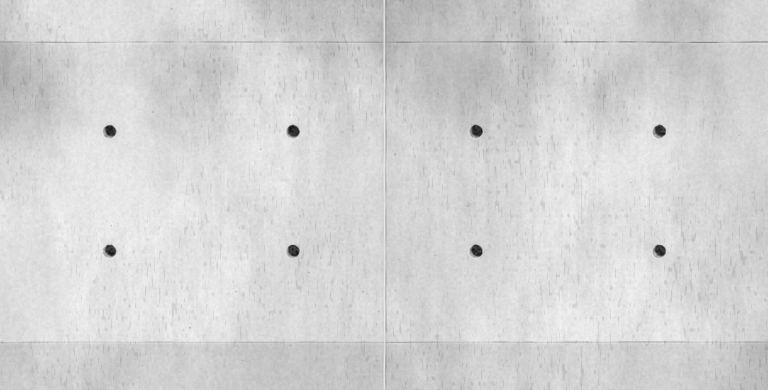
Reproduce this texture procedurally as a Shadertoy shader.

```glsl
// Cast concrete wall: two panels split by a fine vertical joint, crossed by
// two thin horizontal joints, with a 4 x 2 grid of round tie holes.
// Layered value noise adds stains, streaks, scratches, pits and grain.

const vec2 HOLE_ORIGIN = vec2(0.281, 0.3555);
const vec2 HOLE_PITCH = vec2(0.4698, 0.307);
const vec2 HOLE_COUNT = vec2(4.0, 2.0);
const float HOLE_RADIUS = 0.0168;
const float JOINT_X = 0.986;
const float JOINT_LOW = 0.123;
const float JOINT_HIGH = 0.892;

float hash(vec2 p) {
    vec3 q = fract(p.xyx * 0.1031);
    q += dot(q, q.yzx + 33.33);
    return fract((q.x + q.y) * q.z);
}

float noise(vec2 p) {
    vec2 i = floor(p), f = fract(p);
    f = f * f * (3.0 - 2.0 * f);
    float low = mix(hash(i), hash(i + vec2(1, 0)), f.x);
    float high = mix(hash(i + vec2(0, 1)), hash(i + vec2(1, 1)), f.x);
    return mix(low, high, f.y);
}

float fbm(vec2 p) {
    float sum = 0.0, amp = 0.5;
    for (int i = 0; i < 5; i++) {
        sum += amp * noise(p);
        p = mat2(1.6, 1.2, -1.2, 1.6) * p + 17.3;
        amp *= 0.5;
    }
    return sum;
}

// Soft-edged line of given half width around distance zero
float line(float d, float halfWidth, float px) {
    return 1.0 - smoothstep(halfWidth - 0.5 * px, halfWidth + px, abs(d));
}

// Broad shading: dim outer bands, stained panel tops, shadow beside the joint
float panelTone(vec2 p) {
    float side = p.x - JOINT_X;
    float stain = smoothstep(0.36, 0.68, fbm(p * vec2(4.0, 2.6) + 5.0));
    float upper = smoothstep(0.56, 0.84, p.y);
    float topBand = step(JOINT_HIGH, p.y);
    float lowBand = step(p.y, JOINT_LOW);
    float tone = 0.903 - 0.05 * stain;
    tone -= upper * (0.04 + 0.075 * stain) - 0.012 * topBand;
    tone -= lowBand * (0.045 + 0.06 * fbm(p * vec2(5.0, 9.0)));
    float falloff = side > 0.0 ? exp(-side * 5.0) : 0.6 * exp(side * 13.0);
    tone -= falloff * (0.045 + 0.05 * upper) * (1.0 - 0.5 * lowBand);
    tone -= 0.07 * smoothstep(0.25, 0.0, p.x) * smoothstep(0.45, 0.78, p.y) * (1.0 - topBand);
    return tone - 0.05 * smoothstep(1.6, 1.97, p.x);
}

// Fine surface wear, returned as a brightness offset
float surfaceWear(vec2 p) {
    float area = smoothstep(0.36, 0.64, fbm(p * 3.5 + 31.0));
    float streak = noise(p * vec2(60.0, 5.0)) + noise(p * vec2(190.0, 25.0)) - 1.0;
    float mottle = fbm(p * vec2(26.0, 13.0) + 9.0) - 0.48;
    float scratches = smoothstep(0.72, 0.95, noise(p * vec2(230.0, 65.0) + 21.0));
    float grain = noise(p * 250.0) + noise(p * 150.0 + 50.0) - 1.0;
    return streak * (0.012 + 0.016 * area) + mottle * (0.035 + 0.04 * area)
        - scratches * (0.015 + 0.06 * area) + grain * 0.033;
}

// Sparse dark pits, one candidate per cell
float pits(vec2 p, float cells, float px) {
    vec2 id = floor(p * cells);
    vec2 center = 0.25 + 0.5 * vec2(hash(id + 3.0), hash(id + 71.0));
    float d = length(fract(p * cells) - center) / cells;
    float radius = mix(0.0006, 0.0016, hash(id + 19.0));
    return step(0.95, hash(id + 43.0)) * line(d, radius, px);
}

float drawHorizontalJoint(float tone, vec2 p, float height, float strength, float px) {
    float d = p.y - height - 0.002 * (noise(vec2(p.x * 5.0, height)) - 0.5);
    float broken = smoothstep(0.2, 0.75, noise(vec2(p.x * 28.0, height * 90.0)));
    float rightSide = mix(0.65, 1.0, step(JOINT_X, p.x));
    tone += 0.03 * line(d + 0.004, 0.0012, px);
    return mix(tone, 0.42, line(d, 0.0007, px) * strength * rightSide * (0.25 + 0.75 * broken));
}

float drawVerticalJoint(float tone, vec2 p, float px) {
    float d = p.x - JOINT_X - 0.0012 * (noise(vec2(p.y * 25.0, 4.0)) - 0.5);
    float wear = noise(vec2(p.y * 50.0, 8.0));
    tone = mix(tone, 0.66, line(d + 0.0036, 0.0008, px) * (0.15 + 0.4 * wear));
    tone = mix(tone, 0.93, line(d, 0.0018, px) * (0.55 + 0.3 * wear));
    return mix(tone, 0.54, line(d - 0.0035, 0.0008, px) * (0.25 + 0.6 * wear));
}

// Tie hole: pale rim, dark bore and a grey lit wall at the lower left
float drawHole(float tone, vec2 p, float px) {
    vec2 id = clamp(round((p - HOLE_ORIGIN) / HOLE_PITCH), vec2(0), HOLE_COUNT - 1.0);
    vec2 q = p - HOLE_ORIGIN - id * HOLE_PITCH;
    float d = length(q) - HOLE_RADIUS + 0.0015 * (noise(q * 170.0 + id * 13.0) - 0.5);
    tone -= 0.03 * exp(-max(d, 0.0) * 140.0);
    tone = mix(tone, 0.94, line(length(q + 0.0018) - HOLE_RADIUS, 0.0014, px) * 0.5);
    float bore = smoothstep(px, -px, d);
    vec2 shift = vec2(0.0055, 0.0045) * (0.8 + 0.4 * hash(id + 5.0));
    float lit = smoothstep(-0.003, 0.004, length(q - shift) - HOLE_RADIUS);
    float inside = 0.08 + 0.2 * noise(q * 200.0 + id * 9.0) + 0.45 * lit;
    return mix(tone, inside, bore);
}

void mainImage(out vec4 fragColor, in vec2 fragCoord) {
    float px = 1.0 / iResolution.y;
    vec2 p = fragCoord * px;
    float tone = panelTone(p) + surfaceWear(p);
    tone = mix(tone, 0.5, 0.5 * pits(p, 22.0, px));
    tone = drawHorizontalJoint(tone, p, JOINT_HIGH, 0.75, px);
    tone = drawHorizontalJoint(tone, p, JOINT_LOW, 0.4, px);
    tone = drawVerticalJoint(tone, p, px);
    tone = drawHole(tone, p, px);
    fragColor = vec4(vec3(clamp(tone, 0.0, 1.0)), 1.0);
}
```
